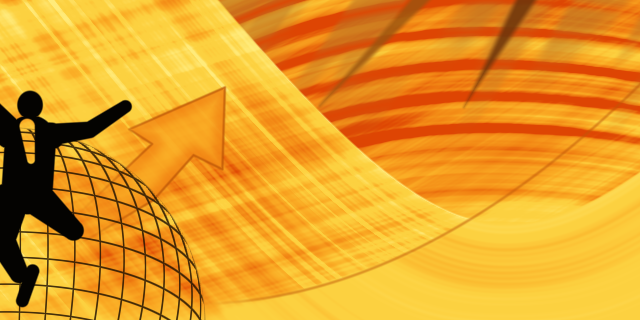
A Shadertoy shader for this background:

```glsl
// Golden abstract backdrop: a pale woven ribbon sweeps in front of orange arcs,
// with a gridded globe, a rising arrow and a leaping figure on the left.
// Streaks are noise stretched along curves; solid shapes are distance functions.

float hash(vec2 p) {
    vec3 q = fract(p.xyx * 0.1031);
    q += dot(q, q.yzx + 33.33);
    return fract((q.x + q.y) * q.z);
}

float noise(vec2 p) {
    vec2 i = floor(p), f = fract(p);
    f = f * f * (3.0 - 2.0 * f);
    return mix(mix(hash(i), hash(i + vec2(1, 0)), f.x),
               mix(hash(i + vec2(0, 1)), hash(i + 1.0), f.x), f.y);
}

// Fine and coarse streaks, centred on zero
float streaks(float along, float across) {
    float sum = 0.0, gain = 0.48;
    for (int i = 0; i < 4; i++) {
        sum += gain * (noise(vec2(along, across) + 17.0 * float(i)) - 0.5);
        across *= 2.1;
        gain *= 0.72;
    }
    return sum;
}

// Ramp from red orange (0) to pale yellow (1)
vec3 warm(float t) {
    vec3 c = mix(vec3(0.87, 0.27, 0.01), vec3(0.95, 0.53, 0.08), smoothstep(0.0, 0.3, t));
    c = mix(c, vec3(0.98, 0.67, 0.14), smoothstep(0.25, 0.5, t));
    c = mix(c, vec3(0.99, 0.82, 0.25), smoothstep(0.45, 0.72, t));
    return mix(c, vec3(1, 0.92, 0.48), smoothstep(0.75, 1.1, t));
}

// Tapered capsule
float limb(vec2 p, vec2 a, vec2 b, float ra, float rb) {
    vec2 d = b - a;
    float h = clamp(dot(p - a, d) / dot(d, d), 0.0, 1.0);
    return length(p - a - d * h) - mix(ra, rb, h);
}

float glow(vec2 d, float falloff) { return exp(-falloff * dot(d, d)); }

float arrow(vec2 p) {
    vec2 v[8] = vec2[8](vec2(0.703, 0.727), vec2(0.695, 0.471), vec2(0.605, 0.515),
        vec2(0.48, 0.375), vec2(0.22, 0.22), vec2(0.2, 0.29), vec2(0.475, 0.55), vec2(0.404, 0.596));
    float d = 9.0, side = 1.0;
    for (int i = 0; i < 8; i++) {
        vec2 a = v[i], e = v[(i + 1) % 8] - a, w = p - a;
        d = min(d, limb(p, a, a + e, 0.0, 0.0));
        bvec3 c = bvec3(w.y >= 0.0, w.y < e.y, e.x * w.y > e.y * w.x);
        if (all(c) || all(not(c))) side = -side;
    }
    return side * d;
}

float figure(vec2 p) {
    float d = length((p - vec2(0.094, 0.672)) * vec2(1, 0.9)) - 0.04;
    d = min(d, limb(p, vec2(0.03, 0.58), vec2(0.16, 0.575), 0.045, 0.042)); // torso
    d = min(d, limb(p, vec2(0.095, 0.56), vec2(0.085, 0.41), 0.08, 0.08));
    d = min(d, limb(p, vec2(0.17, 0.58), vec2(0.28, 0.594), 0.034, 0.026)); // arms
    d = min(d, limb(p, vec2(0.28, 0.594), vec2(0.392, 0.667), 0.026, 0.02));
    d = min(d, limb(p, vec2(0.03, 0.6), vec2(-0.04, 0.68), 0.035, 0.025));
    d = min(d, limb(p, vec2(0.11, 0.385), vec2(0.23, 0.28), 0.055, 0.032)); // legs
    d = min(d, limb(p, vec2(0.03, 0.37), vec2(0.005, 0.25), 0.06, 0.043));
    d = min(d, limb(p, vec2(0.005, 0.25), vec2(0.06, 0.145), 0.043, 0.03));
    d = min(d, limb(p, vec2(0.102, 0.153), vec2(0.07, 0.06), 0.021, 0.02));
    return max(d, -limb(p, vec2(0.085, 0.605), vec2(0.097, 0.5), 0.024, 0.012));
}

void mainImage(out vec4 fragColor, in vec2 fragCoord) {
    vec2 p = fragCoord / iResolution.y;
    float px = 1.0 / iResolution.y;

    // Curves: ribbon rim, arcs behind it, lower fold
    float dx = (p.x < 1.58 ? 1.35 : 1.2) * (p.x - 1.58), root = sqrt(0.49 + dx * dx);
    float rim = (p.y + 0.4 - root) / sqrt(1.0 + 1.77 * dx * dx / (root * root));
    float bend = p.x - 1.52, fx = max(p.x - 0.6, 0.0);
    float arc = p.y + (bend < 0.0 ? 0.27 : 0.18) * bend * bend;
    float fold = (p.y - 0.05 - 0.35 * fx * fx) / sqrt(1.0 + 0.49 * fx * fx);

    // Red and orange arcs with brown slanted shadows
    float tone = 0.31 + 0.75 * streaks(p.x * 1.1, arc * 17.0) + 0.35 * streaks(p.x, (p.y - 0.6 * p.x) * 16.0);
    tone += 0.3 * smoothstep(0.4, 0.32, arc) + 0.15 * smoothstep(0.05, -0.05, fold);
    float band = abs(fract(arc * 10.0 + 0.5) - 0.5) * 0.1;
    float heavy = noise(vec2(p.x * 2.0, arc * 10.0)) * smoothstep(0.38, 0.45, arc);
    tone -= 0.75 * heavy * smoothstep(0.024, 0.004, band);
    vec3 back = warm(tone);
    float shade = noise(vec2((p.x - 0.65 * p.y) * 17.0, p.y * 2.0));
    shade = smoothstep(0.45, 0.8, shade) * smoothstep(0.5, 0.95, p.y);
    back = mix(back, vec3(0.74, 0.46, 0.14), 0.65 * shade * smoothstep(-0.01, 0.025, band));
    float leaf = limb(p, vec2(1.66, 1.03), vec2(1.45, 0.665), 0.034, 0.002);
    back = mix(back, vec3(0.42, 0.2, 0.04), 0.85 * smoothstep(0.008, -0.016, leaf));
    leaf = limb(p, vec2(1.34, 1.03), vec2(1.0, 0.67), 0.026, 0.003);
    back = mix(back, vec3(0.6, 0.33, 0.06), 0.8 * smoothstep(0.008, -0.012, leaf));

    // Woven ribbon, and the smooth yellow sweep under its fold
    float weave = 0.56 + 0.6 * streaks(p.x * 1.5, rim * 17.0) + 0.65 * streaks(p.x * 1.7, (p.y - 0.3 * p.x) * 13.0);
    weave += 0.16 * smoothstep(0.55, 0.9, p.y) + 0.15 * smoothstep(-0.16, 0.0, rim);
    weave -= 0.25 * glow(p - vec2(0.35, 0.17), 12.0) + 0.22 * glow(p - vec2(0.8, 0.36), 10.0);
    weave += 0.2 * smoothstep(0.7, 0.85, noise(vec2(p.x, rim * 60.0)));
    float sweep = 0.7 + 0.45 * streaks(p.x * 0.7, rim * 12.0) + 0.12 * smoothstep(-0.06, 0.0, rim);
    float soft = mix(0.15, 0.012, smoothstep(0.4, 0.9, p.x));
    vec3 front = warm(mix(sweep, weave, smoothstep(-soft, soft, fold)));
    vec3 col = mix(front, back, smoothstep(-0.004, 0.004, rim));
    float crease = smoothstep(0.008, 0.0, abs(fold)) * smoothstep(0.6, 0.9, p.x);
    col = mix(col, vec3(0.75, 0.34, 0.03), 0.5 * crease);

    // Globe grid on a tilted sphere
    vec2 g = (p - vec2(0.02, -0.02)) / 0.625;
    vec3 n = vec3(g, sqrt(max(1.0 - dot(g, g), 0.0)));
    n.yz *= mat2(0.91, -0.41, 0.41, 0.91);
    vec2 cell = vec2(atan(n.x, n.z), asin(clamp(n.y, -1.0, 1.0))) / 0.14;
    vec2 line = abs(fract(cell) - 0.5) / max(fwidth(cell), 1e-4) * px;
    float grid = smoothstep(0.001 + px, 0.0005, min(line.x, line.y)) * smoothstep(1.0, 0.985, length(g));

    // Arrow with a fading tail, then grid and figure
    float a = arrow(p), solid = smoothstep(0.2, 0.5, p.x);
    col = mix(col, warm(0.27 + 0.2 * smoothstep(0.0, 0.06, -a)), 0.85 * solid * smoothstep(px, -px, a));
    col = mix(col, vec3(0.72, 0.32, 0.02), 0.7 * solid * smoothstep(0.007, 0.0, abs(a)));
    col = mix(col, vec3(0.14, 0.08, 0.01), 0.85 * grid);
    col = mix(col, vec3(0.015, 0.01, 0.005), smoothstep(px, -px, figure(p)));
    fragColor = vec4(col, 1);
}
```
